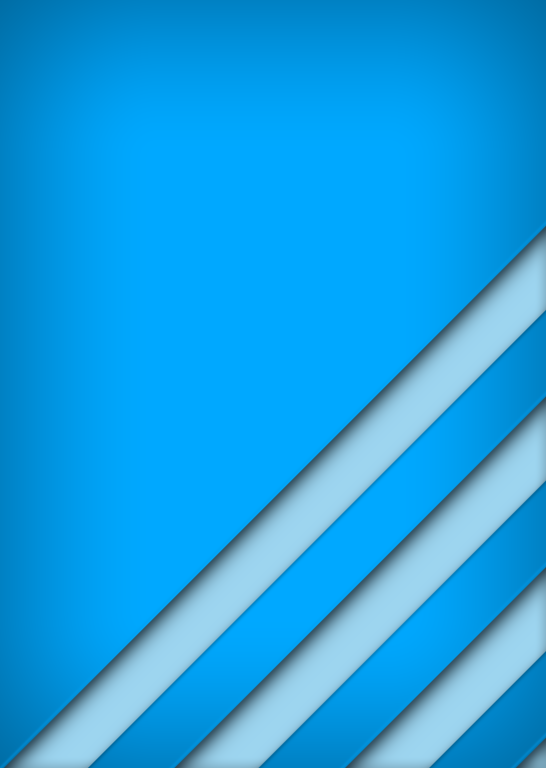
Give the GLSL for this background, as a Shadertoy shader.

```glsl
// Blue panel with soft dark borders and pale diagonal slots cut into its lower right corner.

// Soft coverage of a blurred box: 1 deep inside, 0.5 on a side, 0.25 in a corner.
float blurredBox(vec2 p, vec2 size, float blur) {
    vec2 a = smoothstep(-blur, blur, p) * smoothstep(-blur, blur, size - p);
    return a.x * a.y;
}

void mainImage(out vec4 fragColor, in vec2 fragCoord) {
    vec2 size = iResolution.xy / iResolution.x;
    vec2 p = fragCoord / iResolution.x;
    float aa = 1.1 / iResolution.x;

    // Diagonal coordinate, repeated only toward the lower right
    float period = 0.3125, slotWidth = 0.154;
    float diagonal = p.x - p.y - 0.007;
    float s = diagonal - period * max(floor((diagonal + 0.08) / period), 0.0);
    float slot = smoothstep(-aa, aa, s) * smoothstep(-aa, aa, slotWidth - s);

    // Panel with darkened borders
    vec3 brightBlue = vec3(0.0, 0.66, 1.0);
    vec3 panel = brightBlue * mix(0.53, 1.0, blurredBox(p, size, 0.29));

    // Bevel: a lit rim above each slot and a dark rim below it
    float litRim = exp(-pow((s + 0.006) / 0.004, 2.0));
    float darkRim = exp(-pow(max(s - slotWidth, 0.0) / 0.007, 2.0)) * step(slotWidth * 0.5, s);
    panel = mix(panel, brightBlue * 0.93, 0.4 * litRim);
    panel *= 1.0 - 0.22 * darkRim;

    // Pale slot floor with a deep shadow under its upper edge
    vec3 slotFloor = vec3(0.615, 0.835, 0.94);
    float deepShadow = exp(-pow(max(s, 0.0) / 0.029, 1.5));
    float lowShadow = exp(-max(slotWidth - s, 0.0) / 0.008);
    slotFloor *= mix(vec3(1.0), vec3(0.34, 0.38, 0.40), deepShadow);
    slotFloor *= 1.0 - 0.16 * lowShadow;

    // Faint shading where slots meet the canvas border
    slotFloor *= mix(0.72, 1.0, blurredBox(p, size, 0.022));

    fragColor = vec4(mix(panel, slotFloor, slot), 1.0);
}
```
